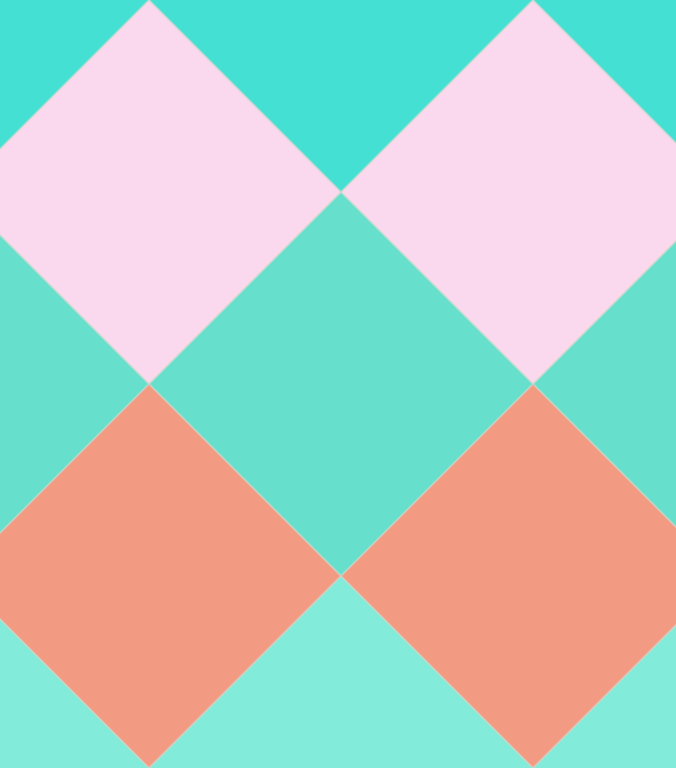
Write a Shadertoy shader that draws this pattern.

```glsl
// Harlequin check: pink and coral diamonds over three bands of turquoise.

const float CELL = 0.5;                 // diamond diagonal, in canvas heights
const float CENTER_X = 0.194;           // centre of the first column
const float SEAM_HALF_WIDTH = 0.0007;
const float SEAM_STRENGTH = 0.55;

const vec3 PINK       = vec3(0.980, 0.848, 0.930);
const vec3 CORAL      = vec3(0.949, 0.604, 0.510);
const vec3 TEAL_TOP   = vec3(0.267, 0.878, 0.831);
const vec3 TEAL_MID   = vec3(0.400, 0.878, 0.800);
const vec3 TEAL_LOW   = vec3(0.510, 0.922, 0.855);
const vec3 SEAM_COLOR = vec3(0.840, 0.850, 0.800);

// Signed distance to the repeated diamond, negative inside.
float diamondDistance(vec2 p) {
    vec2 local = abs(fract(p) - 0.5);
    return (local.x + local.y - 0.5) * CELL * inversesqrt(2.0);
}

// The ground changes shade with each row of gaps between diamonds.
vec3 groundColor(float row) {
    return row < 0.5 ? TEAL_LOW : row < 1.5 ? TEAL_MID : TEAL_TOP;
}

void mainImage(out vec4 fragColor, in vec2 fragCoord) {
    float pixel = 1.0 / iResolution.y;
    vec2 uv = fragCoord * pixel;
    vec2 p = (uv - vec2(CENTER_X - 0.5 * CELL, 0.0)) / CELL;

    // Fill: coral in the lower row, pink in the upper row.
    float dist = diamondDistance(p);
    vec3 diamond = p.y < 1.0 ? CORAL : PINK;
    vec3 ground = groundColor(floor(p.y + 0.5));
    vec3 color = mix(diamond, ground, smoothstep(-0.7 * pixel, 0.7 * pixel, dist));

    // Faint pale seam where the colours meet.
    float seam = 1.0 - smoothstep(0.0, pixel, abs(dist) - SEAM_HALF_WIDTH);
    color = mix(color, SEAM_COLOR, seam * SEAM_STRENGTH);

    fragColor = vec4(color, 1.0);
}
```
